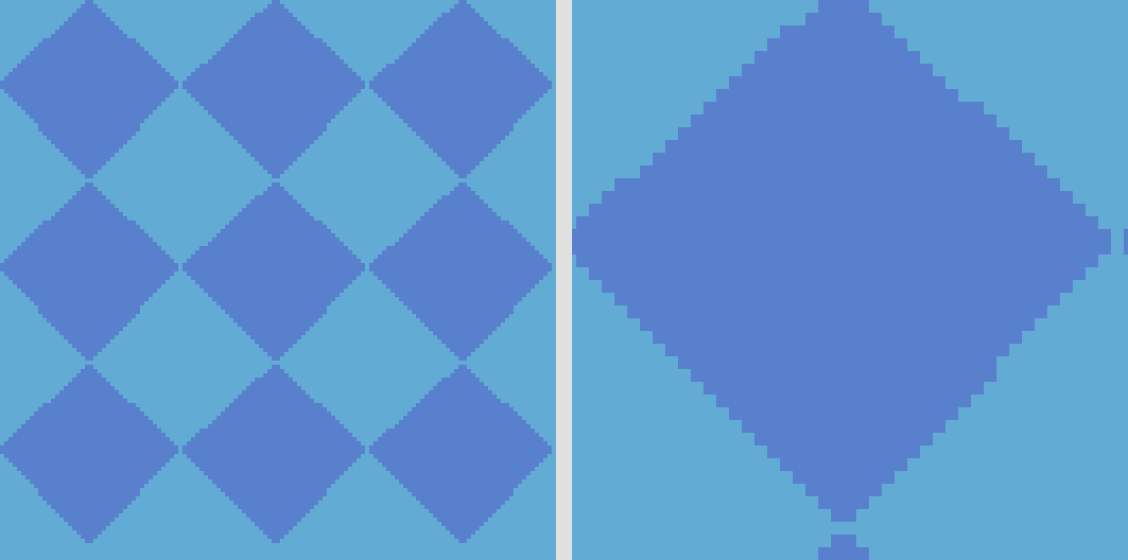
Left, the full canvas; right, a detail of the centre.
Reproduce this pattern procedurally as a Shadertoy shader.

```glsl
// Three by three stair-stepped blue diamonds on a light blue ground.
#define GRID vec2(131.0, 132.0)   // blocks across and down the canvas
#define PITCH vec2(44.0, 43.0)    // blocks from one diamond to the next
#define ROWS 3.0                  // rows of diamonds
#define AXIS 21.0                 // block column of the vertical axis
#define SPAN 42.0                 // diamond height in blocks
#define SAMPLES 4                 // antialiasing samples per axis
#define GROUND vec3(0.38, 0.67, 0.83)
#define DIAMOND vec3(0.35, 0.50, 0.80)

// Right edge of the diamond on a block row, with its two uneven steps.
float rightEdge(float row) {
    float upper = AXIS + 1.0 + row + step(9.0, row);
    float lower = AXIS + SPAN - 1.0 - row + step(30.0, row);
    return min(upper, lower);
}

// Left edge: mirrored in the first column, one block wider in the others.
float leftEdge(float row, float column) {
    if (column < 0.5) return 2.0 * AXIS - rightEdge(row);
    float upper = AXIS - 1.0 - row - step(3.0, row) - step(15.0, row);
    float lower = row - AXIS;
    return max(upper, lower);
}

// 1 inside a diamond, 0 on the ground; p is in blocks from the top left.
float diamondMask(vec2 p) {
    vec2 block = floor(p);
    vec2 tile = floor((block + vec2(1.0, 0.0)) / PITCH);
    vec2 local = block - tile * PITCH;
    bool inRow = local.y < SPAN && tile.y >= 0.0 && tile.y < ROWS;
    bool inWidth = local.x >= leftEdge(local.y, tile.x)
                && local.x < rightEdge(local.y);
    return inRow && inWidth ? 1.0 : 0.0;
}

void mainImage(out vec4 fragColor, in vec2 fragCoord) {
    // Average the mask over the pixel to smooth the block edges.
    float coverage = 0.0;
    for (int j = 0; j < SAMPLES; j++) {
        for (int i = 0; i < SAMPLES; i++) {
            vec2 offset = (vec2(i, j) + 0.5) / float(SAMPLES) - 0.5;
            vec2 uv = (fragCoord + offset) / iResolution.xy;
            coverage += diamondMask(vec2(uv.x, 1.0 - uv.y) * GRID);
        }
    }
    coverage /= float(SAMPLES * SAMPLES);

    fragColor = vec4(mix(GROUND, DIAMOND, coverage), 1.0);
}
```
